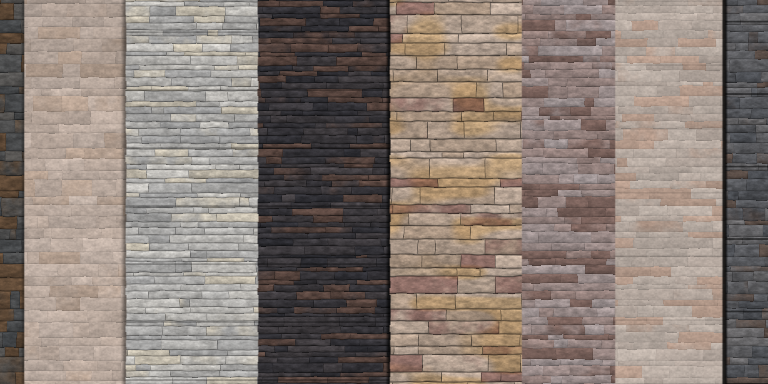
Reproduce this texture procedurally as a WebGL 1 fragment shader.

```glsl
precision highp float;
// Eight upright showroom strips of stacked stone cladding, side by side.
// Each strip splits space into uneven rows, then uneven stones, and adds
// per-stone colour, mottling, raking light, dark joints and strip shadows.

uniform vec2 u_resolution;

// Left edges of the strips, on a canvas 2 wide and 1 high
const float EDGE_BEIGE = 0.063;
const float EDGE_GREY = 0.328;
const float EDGE_DARK = 0.672;
const float EDGE_TAN = 1.016;
const float EDGE_MAUVE = 1.359;
const float EDGE_PINK = 1.602;
const float EDGE_SLATE = 1.889;

const float ROW_JITTER = 0.6;
const float STONE_JITTER = 0.85;
const float GRAIN = 0.08;
const float BLOCK_HEIGHT = 0.151;

float pixel;

float hash(vec2 p) {
  vec3 q = fract(vec3(p.xyx) * vec3(0.1031, 0.1030, 0.0973));
  q += dot(q, q.yzx + 33.33);
  return fract((q.x + q.y) * q.z);
}

float noise(vec2 p) {
  vec2 i = floor(p), f = fract(p);
  f = f * f * (3.0 - 2.0 * f);
  return mix(mix(hash(i), hash(i + vec2(1.0, 0.0)), f.x),
             mix(hash(i + vec2(0.0, 1.0)), hash(i + 1.0), f.x), f.y);
}

float fbm(vec2 p) {
  float sum = 0.0, amp = 0.5;
  for (int i = 0; i < 4; i++) {
    sum += amp * noise(p);
    p = p * 2.03 + 17.1;
    amp *= 0.5;
  }
  return sum;
}

// Uneven 1D cells: index, distance to the lower edge, distance to the upper
vec3 splitCells(float t, float seed, float jitter) {
  float k = floor(t);
  float lo = k + jitter * (hash(vec2(k, seed)) - 0.5);
  float hi = k + 1.0 + jitter * (hash(vec2(k + 1.0, seed)) - 0.5);
  if (t < lo) k -= 1.0;
  else if (t >= hi) k += 1.0;
  lo = k + jitter * (hash(vec2(k, seed)) - 0.5);
  hi = k + 1.0 + jitter * (hash(vec2(k + 1.0, seed)) - 0.5);
  return vec3(k, t - lo, hi - t);
}

// size: stone length and height; share: part of stones in the accent colour
vec3 wall(vec2 p, vec2 size, float seed, float gap, float depth, float relief,
          vec3 base, vec3 other, vec3 accent, float share) {
  vec2 q = p + 0.003 * (vec2(noise(p * 45.0), noise(p * 45.0 + 31.0)) - 0.5);
  vec3 row = splitCells(q.y / size.y + 20.0, seed, ROW_JITTER);
  float shift = 9.0 * hash(vec2(row.x, seed + 5.0)) + 20.0;
  vec3 stone = splitCells(q.x / size.x + shift, seed + row.x * 1.7, STONE_JITTER);
  vec2 id = vec2(stone.x + seed * 3.0, row.x);

  // Stone colour and mottling
  vec3 col = mix(base, other, hash(id + 11.0));
  float pick = hash(id + 57.0) + 0.25 * (fbm(p * 22.0 + seed) - 0.47);
  col = mix(col, accent, smoothstep(share + 0.08, share - 0.08, pick));
  float mottle = fbm(p * vec2(60.0, 130.0) + id * 3.0);
  col *= 1.0 + relief * (mottle - 0.47) + 0.12 * (hash(id + 83.0) - 0.5);

  // Light from above: bright upper lips, shaded undersides, joints
  float above = row.z * size.y, below = row.y * size.y;
  float side = min(stone.y, stone.z) * size.x;
  col *= 1.0 + relief * (0.35 * exp(-above / 0.004) - 0.45 * exp(-below / 0.004));
  float d = min(min(above, below), side * 1.6);
  float soft = max(pixel, 0.0015);
  return col * (1.0 - depth * (1.0 - smoothstep(gap - soft, gap + soft, d)));
}

// Joints between the mounted blocks
float blockSeam(float y, float height) {
  float d = abs(fract(y / height + 0.5) - 0.5) * height;
  return 1.0 - smoothstep(0.001, 0.001 + max(pixel, 0.002), d);
}

vec3 over(vec3 left, vec3 right, float edge, float x) {
  return mix(left, right, smoothstep(edge - pixel, edge + pixel, x));
}

void main() {
  vec2 p = gl_FragCoord.xy / u_resolution * vec2(2.0, 1.0);
  pixel = 1.0 / u_resolution.y;
  float ragged = p.x + 0.003 * (hash(vec2(floor(p.y * 52.0), 4.0)) - 0.5);

  vec3 rust = wall(p, vec2(0.06, 0.034), 1.0, 0.001, 0.4, 0.6, vec3(0.25, 0.26, 0.27), vec3(0.34, 0.33, 0.32), vec3(0.36, 0.28, 0.21), 0.3);
  vec3 beige = wall(p, vec2(0.085, 0.031), 2.0, 0.0003, 0.12, 0.25, vec3(0.70, 0.635, 0.59), vec3(0.735, 0.675, 0.635), vec3(0.69, 0.61, 0.55), 0.14);
  vec3 grey = wall(p, vec2(0.12, 0.0185), 3.0, 0.0008, 0.42, 0.4, vec3(0.60, 0.60, 0.60), vec3(0.76, 0.75, 0.73), vec3(0.76, 0.73, 0.67), 0.16);
  float warm = 0.2 + 0.18 * smoothstep(0.6, 1.0, p.y);
  vec3 dark = wall(p, vec2(0.1, 0.017), 4.0, 0.0008, 0.5, 0.7, vec3(0.17, 0.17, 0.19), vec3(0.25, 0.235, 0.245), vec3(0.33, 0.26, 0.235), warm);
  vec3 tan = wall(p, vec2(0.13, 0.034), 5.0, 0.0013, 0.55, 0.5, vec3(0.64, 0.56, 0.49), vec3(0.71, 0.64, 0.585), vec3(0.54, 0.42, 0.39), 0.18);
  vec3 mauve = wall(p, vec2(0.085, 0.022), 6.0, 0.0004, 0.22, 0.45, vec3(0.56, 0.48, 0.46), vec3(0.61, 0.57, 0.57), vec3(0.46, 0.37, 0.345), 0.32);
  vec3 pink = wall(p, vec2(0.10, 0.022), 7.0, 0.0002, 0.1, 0.2, vec3(0.69, 0.64, 0.605), vec3(0.72, 0.675, 0.64), vec3(0.70, 0.60, 0.54), 0.3);
  vec3 slate = wall(p, vec2(0.075, 0.024), 8.0, 0.0005, 0.35, 0.6, vec3(0.29, 0.30, 0.32), vec3(0.40, 0.395, 0.40), vec3(0.35, 0.30, 0.275), 0.2);

  // Faint ochre stains, block joints and broad wear
  tan *= mix(vec3(1.0), vec3(1.02, 0.96, 0.82), smoothstep(0.5, 0.8, noise(p * vec2(9.0, 24.0))));
  grey *= 1.0 - 0.25 * blockSeam(p.y - 0.01, BLOCK_HEIGHT);
  dark *= 1.0 - 0.3 * blockSeam(p.y - 0.01, BLOCK_HEIGHT);
  pink *= 1.0 - 0.1 * blockSeam(p.y, BLOCK_HEIGHT * 1.1);
  slate *= 1.0 - 0.5 * blockSeam(p.y, BLOCK_HEIGHT * 1.25);
  beige *= 0.94 + 0.07 * smoothstep(1.0, 0.7, p.y);

  // Shadows where one strip stands proud of the next
  rust *= 1.0 - 0.35 * smoothstep(0.01, 0.0, EDGE_BEIGE - p.x);
  beige *= 1.0 - 0.45 * smoothstep(0.016, 0.0, EDGE_GREY - p.x);
  dark *= 1.0 - 0.7 * smoothstep(0.014, 0.002, EDGE_TAN - p.x);
  pink *= 1.0 - 0.85 * smoothstep(0.011, 0.004, EDGE_SLATE - p.x);
  slate *= 1.0 - 0.75 * smoothstep(0.008, 0.0, p.x - EDGE_SLATE);

  vec3 col = over(rust, beige, EDGE_BEIGE, p.x);
  col = over(col, grey, EDGE_GREY, ragged);
  col = over(col, dark, EDGE_DARK, ragged);
  col = over(col, tan, EDGE_TAN, ragged);
  col = over(col, mauve, EDGE_MAUVE, p.x);
  col = over(col, pink, EDGE_PINK, p.x);
  col = over(col, slate, EDGE_SLATE, p.x);
  col *= 1.0 + GRAIN * (noise(p * 230.0) - 0.5);
  gl_FragColor = vec4(clamp(col, 0.0, 1.0), 1.0);
}
```
